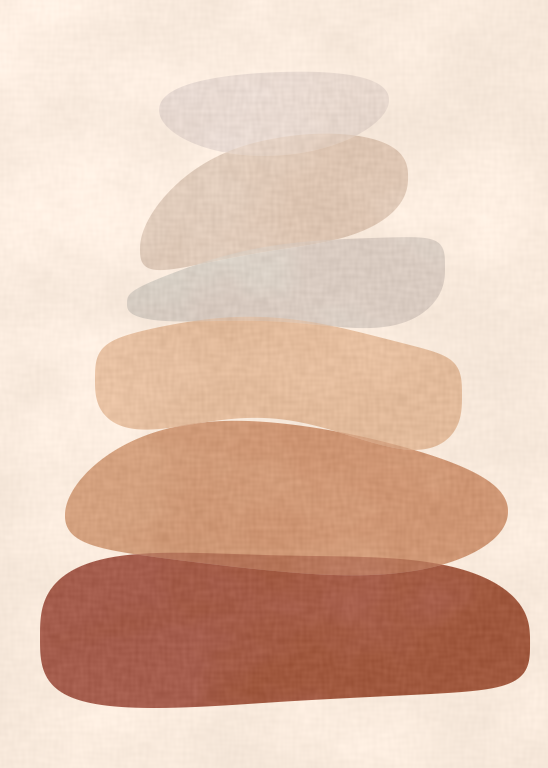
A Shadertoy shader for this background:

```glsl
const int STONES = 6;
const float ASPECT = 0.7135;       // canvas width over height
const float OVERLAP = 0.58;        // opacity of a stone laid over another
const float MOTTLE = 0.045;        // strength of broad paint patches
const float FIBRE = 0.030;         // strength of fine brush fibres
const vec3 PAPER = vec3(0.972, 0.914, 0.860);
const vec3 PAPER_LIGHT = vec3(0.995, 0.938, 0.890);

// Centre and half size, in canvas heights, from the top stone down
const vec4 PLACE[STONES] = vec4[](
    vec4(0.3568, 0.8516, 0.1497, 0.0543),
    vec4(0.3568, 0.7467, 0.1745, 0.0729),
    vec4(0.3724, 0.6315, 0.2070, 0.0510),
    vec4(0.3626, 0.5202, 0.2389, 0.0658),
    vec4(0.3730, 0.3516, 0.2884, 0.0964),
    vec4(0.3711, 0.1816, 0.3190, 0.0951));

// Midline bend: coefficients of x, x^2, x^3, x^4
const vec4 BEND[STONES] = vec4[](
    vec4(0.0065, 0.0117, 0.0, 0.0),
    vec4(0.0297, -0.0247, 0.0178, 0.0),
    vec4(0.0060, -0.0283, 0.0181, 0.0260),
    vec4(-0.0221, -0.0790, 0.0117, 0.0547),
    vec4(-0.0286, -0.0156, 0.0313, -0.0046),
    vec4(0.0065, 0.0026, -0.0104, -0.0182));

// Roundness exponent, taper to the right, swelling of the ends
const vec3 PROFILE[STONES] = vec3[](
    vec3(2.05, 0.0, 0.0),
    vec3(2.4, 0.03, 0.0),
    vec3(3.0, 0.4, 0.0),
    vec3(3.0, 0.04, 0.35),
    vec3(2.1, -0.04, 0.0),
    vec3(3.0, -0.14, 0.16));

const vec3 COLOUR[STONES] = vec3[](
    vec3(0.905, 0.845, 0.805),
    vec3(0.870, 0.775, 0.700),
    vec3(0.855, 0.800, 0.760),
    vec3(0.890, 0.735, 0.610),
    vec3(0.808, 0.585, 0.450),
    vec3(0.630, 0.348, 0.245));

// Second tint, strongest on the left of each stone
const vec3 WASH[STONES] = vec3[](
    vec3(0.900, 0.845, 0.815),
    vec3(0.870, 0.790, 0.725),
    vec3(0.840, 0.815, 0.775),
    vec3(0.895, 0.745, 0.625),
    vec3(0.825, 0.625, 0.490),
    vec3(0.640, 0.358, 0.295));

vec2 hashGradient(vec2 cell) {
    float angle = 6.2832 * fract(sin(dot(cell, vec2(127.1, 311.7))) * 43758.5);
    return vec2(cos(angle), sin(angle));
}

float gradientNoise(vec2 p) {
    vec2 i = floor(p), f = fract(p);
    vec2 u = f * f * f * (f * (f * 6.0 - 15.0) + 10.0);
    vec2 e = vec2(0.0, 1.0);
    float low = mix(dot(hashGradient(i), f),
                    dot(hashGradient(i + e.yx), f - e.yx), u.x);
    float high = mix(dot(hashGradient(i + e.xy), f - e.xy),
                     dot(hashGradient(i + e.yy), f - e.yy), u.x);
    return mix(low, high, u.y);
}

float fbm(vec2 p) {
    float sum = 0.0, amplitude = 0.6;
    for (int i = 0; i < 4; i++) {
        sum += amplitude * gradientNoise(p);
        p = p * 2.03 + 17.3;
        amplitude *= 0.5;
    }
    return sum;
}

// Coverage of a bent, tapered superellipse
float stoneMask(vec2 p, vec4 place, vec4 bend, vec3 profile) {
    float x = (p.x - place.x) / place.z;
    float s = clamp(x, -1.1, 1.1);
    float midline = place.y + dot(bend, vec4(s, s * s, s * s * s, s * s * s * s));
    float girth = place.w * (1.0 + profile.y * s + profile.z * s * s);
    vec2 q = max(abs(vec2(x, (p.y - midline) / girth)), 1e-4);
    float edge = pow(pow(q.x, profile.x) + pow(q.y, profile.x), 1.0 / profile.x) - 1.0;
    float width = length(vec2(dFdx(edge), dFdy(edge))) + 1e-5;
    return clamp(0.5 - edge / width, 0.0, 1.0);
}

void mainImage(out vec4 fragColor, in vec2 fragCoord) {
    vec2 p = fragCoord / iResolution.xy * vec2(ASPECT, 1.0);

    // Paint texture: broad patches and crossed fibres
    float patches = fbm(p * vec2(6.0, 8.0) + 3.7);
    float fibres = gradientNoise(p * vec2(45.0, 190.0))
                 + gradientNoise(p * vec2(210.0, 55.0) + 9.1);

    // Paper, paler toward the upper left
    float light = smoothstep(0.65, 0.0, p.x) * smoothstep(0.1, 0.9, p.y);
    vec3 colour = mix(PAPER, PAPER_LIGHT, clamp(0.7 * light + patches, 0.0, 1.0));

    // Translucent stones, each laid over the one above
    float wash = clamp(smoothstep(0.48, 0.12, p.x) + 1.6 * patches, 0.0, 1.0);
    float covered = 0.0;
    for (int i = 0; i < STONES; i++) {
        float mask = stoneMask(p, PLACE[i], BEND[i], PROFILE[i]);
        vec3 stone = mix(COLOUR[i], WASH[i], wash);
        colour = mix(colour, stone, mask * mix(1.0, OVERLAP, covered));
        covered = max(covered, mask);
    }

    float grain = MOTTLE * patches + FIBRE * fibres * mix(0.5, 1.0, covered);
    fragColor = vec4(clamp(colour + grain, 0.0, 1.0), 1.0);
}
```
